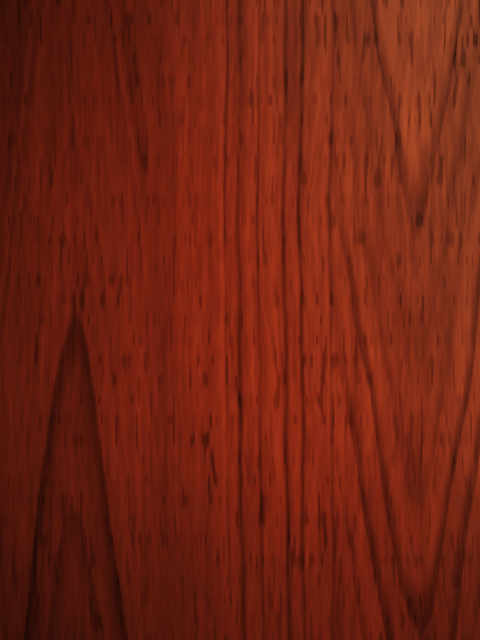
A Shadertoy shader for this texture:

```glsl
// Polished red-brown wood veneer with cathedral arches, straight dark veins and fine pores.

float hash(vec2 p) {
    return fract(sin(dot(p, vec2(127.1, 311.7))) * 43758.5453);
}

float noise(vec2 p) {
    vec2 i = floor(p), f = fract(p);
    f = f * f * (3.0 - 2.0 * f);
    return mix(mix(hash(i), hash(i + vec2(1, 0)), f.x),
               mix(hash(i + vec2(0, 1)), hash(i + vec2(1, 1)), f.x), f.y);
}

// Ring coordinate of nested arches: positive rise points them up, negative down
float archRings(vec2 p, float centre, float rise, float spread, float roundness) {
    return rise * p.y + spread * length(vec2(p.x - centre, roundness));
}

// Signed shade of growth rings: soft bands plus a dark latewood edge on each ring
float ringShade(float ring, float seed) {
    float bands = noise(vec2(ring * 1.1, seed)) + 0.6 * noise(vec2(ring * 3.3, seed + 7.0)) - 0.8;
    float phase = fract(ring);
    float edge = smoothstep(0.45, 0.88, phase) * (1.0 - smoothstep(0.88, 1.0, phase));
    return 0.24 * bands - 0.36 * edge * hash(vec2(floor(ring), seed + 3.0));
}

// Straight grain with a few long dark veins
float straightShade(vec2 p) {
    float shade = 0.16 * (noise(vec2(p.x * 26.0, p.y * 0.8)) - 0.5)
                + 0.16 * (noise(vec2(p.x * 70.0, p.y * 1.5)) - 0.5);
    for (int i = 0; i < 6; i++) {
        float k = float(i);
        float x = 0.46 + 0.042 * k + 0.02 * hash(vec2(k, 5.0));
        float width = 0.003 + 0.004 * hash(vec2(k, 9.0));
        float d = (p.x - x) / width;
        shade -= exp(-d * d) * (0.12 + 0.28 * noise(vec2(k * 3.7, p.y * 5.0)));
    }
    return shade;
}

void mainImage(out vec4 fragColor, in vec2 fragCoord) {
    vec2 uv = fragCoord / iResolution.xy;

    // Gentle wander of the grain
    vec2 p = uv;
    p.x += 0.022 * (noise(uv * vec2(4.0, 3.0)) - 0.5)
         + 0.006 * (noise(uv * vec2(14.0, 9.0) + 20.0) - 0.5);
    p.y += 0.05 * (noise(uv * vec2(22.0, 5.0) + 40.0) - 0.5)
         + 0.02 * (noise(uv * vec2(90.0, 16.0)) - 0.5);

    // Arches on both sides, straight grain between them
    float left = ringShade(archRings(p, 0.15, 3.6, 25.0, 0.045), 1.0);
    float right = 0.8 * ringShade(archRings(p, 0.87, -4.6, 23.0, 0.04) + 8.0, 2.0);
    float grain = straightShade(p);
    grain = mix(left, grain, smoothstep(0.24, 0.38, p.x));
    grain = mix(grain, right, smoothstep(0.66, 0.76, p.x));

    // Fine fibres and short dark pores
    grain += 0.16 * (noise(vec2(p.x * 130.0, uv.y * 7.0)) - 0.5);
    grain += 0.15 * (noise(vec2(p.x * 190.0, uv.y * 38.0)) - 0.5);
    float pores = smoothstep(0.66, 0.95, noise(vec2(p.x * 165.0 + 50.0, uv.y * 32.0)));
    grain -= 0.22 * pores * (0.5 + noise(uv * vec2(9.0, 6.0)));

    // Light falls off to the left, the bottom and the upper left
    float light = 0.33 + 0.25 * smoothstep(-0.1, 0.65, uv.x);
    light *= mix(0.64, 1.0, smoothstep(-0.1, 0.42, uv.y));
    light *= 1.0 - 0.25 * smoothstep(0.65, 1.05, uv.y) * (1.0 - uv.x);
    light *= 1.0 - 0.15 * smoothstep(0.8, 1.1, uv.x) * smoothstep(0.4, 0.0, uv.y);

    // Deep red wood, turning orange-brown toward the upper right
    float warmth = smoothstep(0.75, 1.75, uv.x + 0.65 * uv.y);
    vec3 redWood = vec3(1.0, 0.275, 0.14);
    vec3 orangeWood = vec3(1.0, 0.45, 0.26);
    float tone = light * max(1.0 + grain, 0.3);
    vec3 color = tone * mix(redWood, orangeWood, warmth);
    color.g += 0.12 * max(tone - 0.5, 0.0);

    fragColor = vec4(color, 1.0);
}
```
